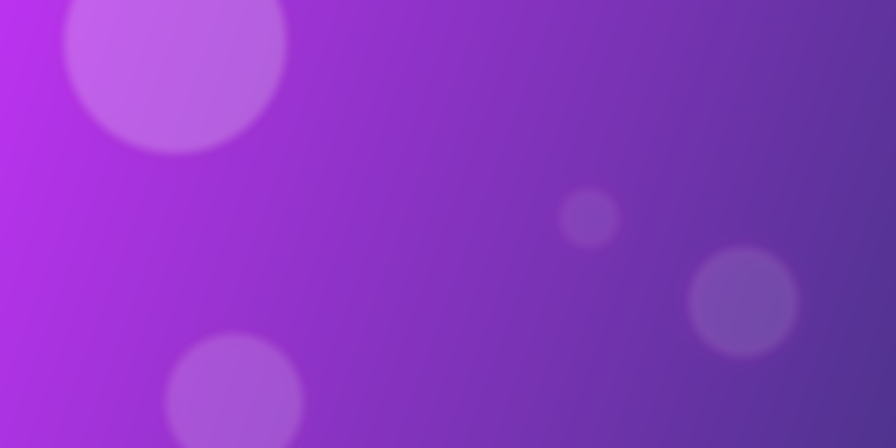
This background is drawn by a Shadertoy shader. Its source:

```glsl
#define GRADIENT_TILT 0.349
#define EDGE_SOFTNESS 0.018
#define HALO_WIDTH 0.025
#define HALO_STRENGTH 0.10
#define VIOLET vec3(0.735, 0.20, 0.94)
#define INDIGO vec3(0.31, 0.20, 0.56)
#define HALO_COLOR vec3(0.66, 0.16, 0.72)
#define DISC_COUNT 4

// Each disc: centre x, centre y, radius, opacity; lengths in canvas heights
const vec4 DISCS[DISC_COUNT] = vec4[DISC_COUNT](
    vec4(0.391, 0.906, 0.248, 0.22),
    vec4(0.523, 0.102, 0.153, 0.16),
    vec4(1.315, 0.513, 0.064, 0.08),
    vec4(1.659, 0.326, 0.121, 0.11)
);

// Tilted linear blend running from the top left to the bottom right corner
vec3 backdrop(vec2 p, float aspect) {
    vec2 axis = vec2(cos(GRADIENT_TILT), sin(GRADIENT_TILT));
    float span = dot(vec2(aspect, 1.0), axis);
    float t = dot(vec2(p.x, 1.0 - p.y), axis) / span;
    return mix(VIOLET, INDIGO, clamp(t, 0.0, 1.0));
}

// Translucent white disc with a soft rim and a faint coloured halo
vec3 addDisc(vec3 color, vec2 p, vec4 disc) {
    float d = length(p - disc.xy) - disc.z;
    float fill = 1.0 - smoothstep(-EDGE_SOFTNESS, EDGE_SOFTNESS, d);
    float halo = exp(-d * d / (HALO_WIDTH * HALO_WIDTH));
    color = mix(color, HALO_COLOR, HALO_STRENGTH * halo);
    return mix(color, vec3(1.0), disc.w * fill);
}

void mainImage(out vec4 fragColor, in vec2 fragCoord) {
    vec2 p = fragCoord / iResolution.y;
    vec3 color = backdrop(p, iResolution.x / iResolution.y);

    for (int i = 0; i < DISC_COUNT; i++) {
        color = addDisc(color, p, DISCS[i]);
    }
    fragColor = vec4(color, 1.0);
}
```
